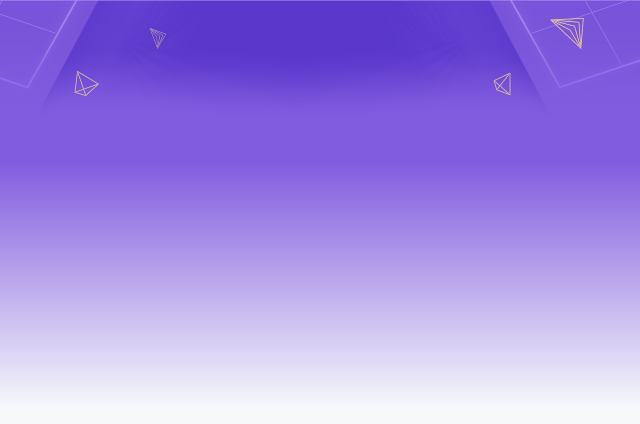
This background is drawn by a Shadertoy shader. Its source:

```glsl
// Violet to white backdrop with a dark folded recess, glowing side panels and gold wire gems.

// Layout units: the canvas spans LAYOUT, with y running down from the top edge.
const vec2 LAYOUT = vec2(768.0, 510.0);
const float AXIS_X = 352.5;

const vec3 VIOLET = vec3(0.510, 0.362, 0.874);
const vec3 PAPER = vec3(0.963, 0.972, 0.982);
const vec3 INDIGO = vec3(0.356, 0.220, 0.798);
const vec3 PANEL = vec3(0.475, 0.325, 0.850);
const vec3 LILAC = vec3(0.690, 0.560, 0.950);
const vec3 GOLD = vec3(0.890, 0.780, 0.610);

const float FADE_START = 195.0;
const float FADE_END = 490.0;
const float RECESS_HALF = 234.5;
const float RECESS_SLOPE = 0.53;
const int FOLDS = 6;
const int GEM_LAYERS = 4;

float pixelSize;

float segmentDistance(vec2 p, vec2 a, vec2 b) {
    vec2 ap = p - a, ab = b - a;
    return length(ap - ab * clamp(dot(ap, ab) / dot(ab, ab), 0.0, 1.0));
}

float stroke(float dist, float width) {
    float soft = 0.5 * max(pixelSize, 0.5);
    return 1.0 - smoothstep(0.5 * width - soft, 0.5 * width + soft, dist);
}

// Four-sided outline with both diagonals.
float kiteDistance(vec2 p, vec2 a, vec2 b, vec2 c, vec2 d) {
    float sides = min(min(segmentDistance(p, a, b), segmentDistance(p, b, c)),
                      min(segmentDistance(p, c, d), segmentDistance(p, d, a)));
    return min(sides, min(segmentDistance(p, a, c), segmentDistance(p, b, d)));
}

// Bent wires between two tips, stepping from the corner towards the base.
float fanDistance(vec2 p, vec2 tipA, vec2 corner, vec2 tipB) {
    float dist = segmentDistance(p, tipA, tipB);
    vec2 base = 0.5 * (tipA + tipB);
    for (int i = 0; i < GEM_LAYERS; i++) {
        vec2 bend = mix(corner, base, float(i) / float(GEM_LAYERS));
        dist = min(dist, min(segmentDistance(p, tipA, bend), segmentDistance(p, bend, tipB)));
    }
    return dist;
}

// Darkness of the recess; m.x is the distance from the symmetry axis.
float recessShade(vec2 m) {
    float inside = (RECESS_HALF + RECESS_SLOPE * m.y - m.x) * 0.88;
    float core = 1.0 - smoothstep(85.0, 190.0, m.x - 0.5 * m.y);
    float rim = exp(-max(inside, 0.0) / 28.0);
    float shade = 0.66 + 0.34 * core + 0.22 * rim;

    // Overlapping folds, each casting a soft shadow outwards.
    for (int i = 0; i < FOLDS; i++) {
        float t = float(i) / float(FOLDS - 1);
        float past = m.x - mix(97.0, 162.0, t) - m.y * mix(1.15, 0.6, t);
        float edge = smoothstep(-pixelSize, pixelSize, past);
        shade += 0.10 * edge * exp(-max(past, 0.0) / 9.0) * (1.0 - smoothstep(50.0, 100.0, m.y));
    }

    // Faint rays fanning in below the folds.
    vec2 ray = vec2(218.0 - m.x, m.y - 42.0);
    float angle = atan(ray.y, max(ray.x, 0.001));
    float rayMask = smoothstep(0.0, 40.0, ray.x) * smoothstep(0.1, 0.35, angle);
    shade += 0.05 * rayMask * sin(angle * 26.0);

    float fade = 1.0 - smoothstep(62.0, 150.0, m.y + 0.06 * m.x * (1.0 - rim));
    return clamp(shade, 0.0, 1.0) * fade * smoothstep(-pixelSize, pixelSize, inside);
}

void mainImage(out vec4 fragColor, in vec2 fragCoord) {
    vec2 uv = fragCoord / iResolution.xy;
    vec2 p = vec2(uv.x, 1.0 - uv.y) * LAYOUT;
    vec2 m = vec2(abs(p.x - AXIS_X), p.y);
    pixelSize = LAYOUT.y / iResolution.y;

    // Vertical wash and slightly deeper top.
    vec3 color = mix(VIOLET, PAPER, clamp((p.y - FADE_START) / (FADE_END - FADE_START), 0.0, 1.0));
    color = mix(color, PANEL, 1.0 - smoothstep(20.0, 150.0, p.y));

    // Central recess.
    color = mix(color, INDIGO, recessShade(m));

    // Mirrored side panels: glowing frame and thin seams.
    vec2 corner = vec2(319.5, 105.0);
    float frame = min(segmentDistance(m, vec2(260.5, 0.0), corner),
                      segmentDistance(m, corner, vec2(430.0, 68.0)));
    float seams = min(segmentDistance(m, vec2(285.5, 40.0), vec2(402.0, 0.0)),
                      segmentDistance(m, vec2(349.5, 0.0), vec2(394.5, 80.0)));
    float dim = 1.0 - 0.55 * smoothstep(20.0, 110.0, m.y);
    float glow = 0.60 * stroke(frame, 2.0) + 0.18 * exp(-frame / 5.0);
    color = mix(color, LILAC, dim * max(glow, 0.55 * stroke(seams, 1.0)));

    // Thin highlight along the top edge.
    color = mix(color, LILAC, 0.6 * stroke(p.y, 2.0));

    // Gold wire gems.
    float kites = min(
        kiteDistance(p, vec2(93, 86), vec2(118, 101), vec2(103, 115), vec2(90, 111)),
        kiteDistance(p, vec2(612, 88), vec2(612, 114), vec2(596, 108), vec2(593, 97)));
    float largeFan = fanDistance(p, vec2(661, 24), vec2(700, 22), vec2(697, 58));
    float smallFan = fanDistance(p, vec2(180, 34), vec2(199, 41), vec2(189, 58));
    float gems = max(0.75 * stroke(kites, 1.2), 0.85 * stroke(largeFan, 1.2));
    color = mix(color, GOLD, max(gems, 0.5 * stroke(smallFan, 0.9)));

    fragColor = vec4(color, 1.0);
}
```
